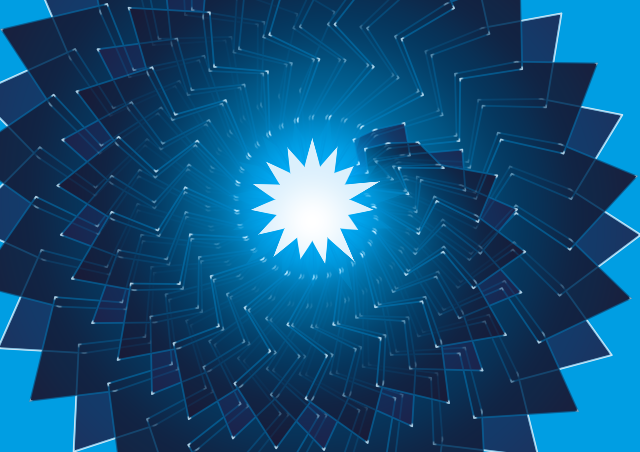
This background is drawn by a Shadertoy shader. Its source:

```glsl
const float STEP = 0.3735; // angle between two teeth
const vec3 SKY = vec3(0.0, 0.62, 0.89);
const vec3 ICE = vec3(0.90, 0.96, 1.0);

// Tooth outline: share of the rim radius, angle in steps
const vec2 TOOTH[10] = vec2[10](
    vec2(0.0, 0.0), vec2(0.3, 0.55), vec2(0.5, -0.05), vec2(0.62, 0.75),
    vec2(0.79, 0.4), vec2(1.0, 0.0), vec2(0.79, -0.7), vec2(0.62, -0.35),
    vec2(0.5, -1.15), vec2(0.3, -0.55));

// Radius of the spiral rim at a tooth index
float rimRadius(float k) {
    float turn = max(k, 0.0) * 0.0594;
    return 0.47 + 0.21 * turn + 0.03 * cos(6.2832 * (turn - 0.13)) - 0.22 * exp(-14.0 * turn);
}

vec2 toothVertex(int i, float k) {
    vec2 v = TOOTH[i];
    float angle = 0.5236 + (v.y - k) * STEP;
    return v.x * rimRadius(k - v.y) * vec2(cos(angle), sin(angle));
}

// x: signed distance to the tooth, y: distance to its nearest corner
vec2 toothDistance(vec2 p, float k) {
    float edge = 9.0, corner = 9.0, side = 1.0;
    vec2 b = toothVertex(9, k);
    for (int i = 0; i < 10; i++) {
        vec2 a = toothVertex(i, k);
        vec2 e = b - a, w = p - a;
        vec2 d = w - e * clamp(dot(w, e) / dot(e, e), 0.0, 1.0);
        edge = min(edge, dot(d, d));
        corner = min(corner, dot(w, w));
        bvec3 c = bvec3(p.y >= a.y, p.y < b.y, e.x * w.y > e.y * w.x);
        if (all(c) || all(not(c))) side = -side;
        b = a;
    }
    return vec2(side * sqrt(edge), sqrt(corner));
}

// Glowing blue in the middle, navy at the rim
vec3 shade(float g) {
    vec3 col = mix(vec3(0.0, 0.60, 0.87), vec3(0.0, 0.37, 0.56), smoothstep(-0.05, 0.33, g));
    col = mix(col, vec3(0.02, 0.21, 0.36), smoothstep(0.25, 0.62, g));
    col = mix(col, vec3(0.07, 0.13, 0.25), smoothstep(0.55, 0.83, g));
    return mix(col, vec3(0.10, 0.10, 0.21), smoothstep(0.8, 1.0, g));
}

// Fifteen-pointed burst with uneven spikes
float burst(vec2 p, float size) {
    float sector = 6.2832 / 15.0;
    float angle = atan(p.y, p.x) - 1.5708;
    float spike = round(angle / sector);
    float tip = spike * sector + 1.5708;
    float reach = 0.138 + 0.025 * cos(5.0 * tip - 1.1) * (0.5 + 0.5 * cos(tip + 0.4));
    float slope = 2.0 * abs(angle / sector - spike);
    return (length(p) - size / mix(1.0 / reach, 1.0 / 0.083, slope)) * 0.5;
}

void mainImage(out vec4 fragColor, in vec2 fragCoord) {
    float px = 1.0 / iResolution.y;
    vec2 p = (fragCoord - 0.5 * iResolution.xy) * px - vec2(-0.017, 0.05);
    float r = length(p), angle = atan(p.y, p.x);

    vec3 col = SKY;
    float lines = 0.0, sparks = 0.0, cover = 0.0;

    // Overlapping teeth, from the outer turn to the inner; odd ones lie behind
    for (int i = 61; i >= 0; i--) {
        float back = float(i & 1);
        float k = float(i / 2) - 0.52 * back;
        float offset = (angle - 0.5236) / STEP + k;
        float turn = 6.2832 / STEP;
        offset -= turn * round(offset / turn);
        if (abs(offset) > 1.7) continue;

        vec2 d = toothDistance(p, k);
        float fill = smoothstep(px, -px, d.x);
        float line = smoothstep(0.0012 + px, 0.0012 - 0.3 * px, abs(d.x));
        float rim = rimRadius(k - offset);
        vec3 tint = shade((r - 0.1) / (rim - 0.1)) + back * vec3(0.02, 0.03, 0.08);
        col = mix(col, tint, fill * mix(0.95, 0.85, back));
        col = mix(col, ICE, line * back * (1.0 - cover));
        lines = max(lines * (1.0 - 0.4 * fill), line);
        sparks = max(sparks * (1.0 - 0.5 * fill), line * smoothstep(0.009, 0.002, d.y));
        cover = max(cover, fill);
    }

    // Fine edge lines with glints at the corners
    col = mix(col, vec3(0.0, 0.50, 0.76), 0.5 * lines * cover);
    col = mix(col, ICE, 0.75 * sparks * cover);

    // Halo, pale rays and the white burst
    col += vec3(0.0, 0.12, 0.16) * exp(-r * r * 35.0);
    float turned = 0.2;
    vec2 q = mat2(cos(turned), sin(turned), -sin(turned), cos(turned)) * p;
    float rays = smoothstep(px, -px, burst(q, 1.35));
    col = mix(col, SKY, 0.25 * rays);
    vec3 core = mix(vec3(1.0), vec3(0.86, 0.94, 0.99), smoothstep(0.0, 0.13, length(p + vec2(0.0, 0.04))));
    col = mix(col, core, smoothstep(0.7 * px, -0.7 * px, burst(p, 1.0)));

    fragColor = vec4(clamp(col, 0.0, 1.0), 1.0);
}
```
